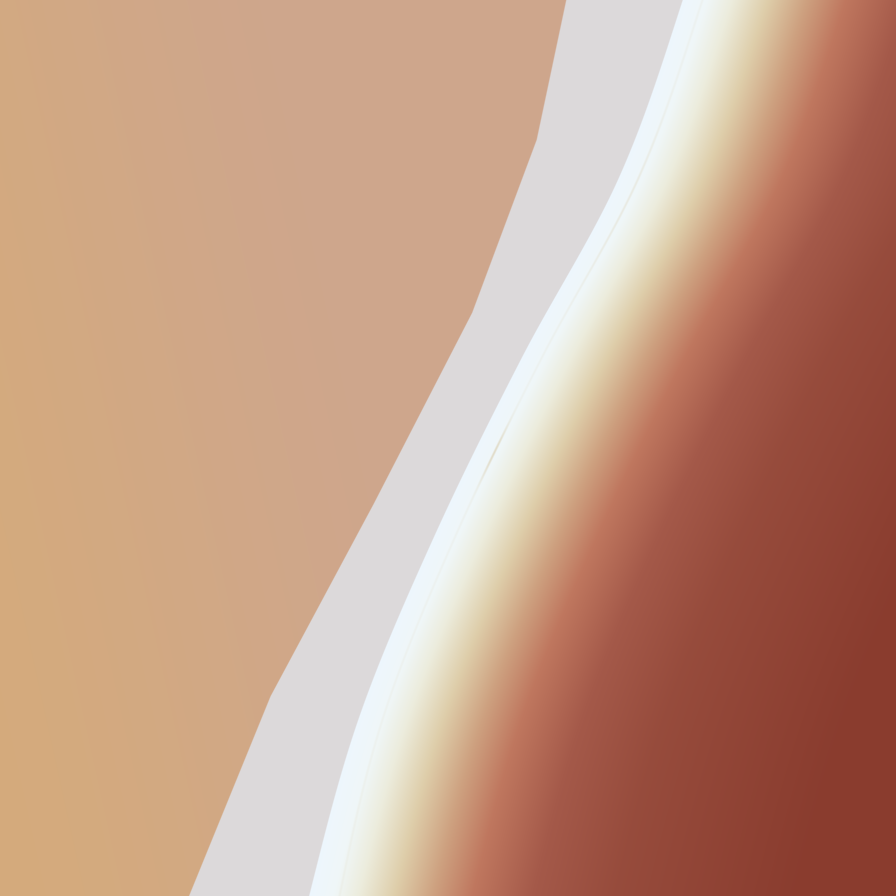
Reproduce this background procedurally as a WebGL 2 fragment shader.

```glsl
#version 300 es
precision highp float;

uniform vec2 u_resolution;
out vec4 outColor;

// Left panel and pale ribbon
const vec3 SAND_GOLD = vec3(0.832, 0.668, 0.485);
const vec3 SAND_ROSE = vec3(0.808, 0.650, 0.550);
const vec3 RIBBON = vec3(0.862, 0.850, 0.854);
const vec3 HAIRLINE = vec3(0.84, 0.78, 0.64);

// Ribbon border: corners as (height, x), joined by straight lines
const int CORNERS = 6;
const vec2 CORNER[CORNERS] = vec2[](
  vec2(0.0, 0.211), vec2(0.223, 0.302), vec2(0.4375, 0.417),
  vec2(0.651, 0.527), vec2(0.844, 0.599), vec2(1.0, 0.632));

// Glow border: x at evenly spaced heights, with one extra knot at each end
const int KNOTS = 8;
const float KNOT_X[KNOTS] = float[](
  0.300, 0.345, 0.401, 0.484, 0.582, 0.690, 0.762, 0.820);

// Glow ramp: colour and distance to the right of the glow border
const int STOPS = 9;
const vec4 STOP[STOPS] = vec4[](
  vec4(0.930, 0.965, 0.992, 0.000),
  vec4(0.938, 0.965, 0.970, 0.027),
  vec4(0.925, 0.925, 0.865, 0.055),
  vec4(0.870, 0.805, 0.665, 0.095),
  vec4(0.805, 0.630, 0.500, 0.138),
  vec4(0.748, 0.465, 0.370, 0.182),
  vec4(0.642, 0.348, 0.286, 0.250),
  vec4(0.590, 0.295, 0.235, 0.340),
  vec4(0.540, 0.236, 0.182, 0.540));

float ribbonBorder(float y) {
  float x = CORNER[0].y;
  for (int i = 1; i < CORNERS; i++) {
    vec2 a = CORNER[i - 1], b = CORNER[i];
    x += (b.y - a.y) * clamp((y - a.x) / (b.x - a.x), 0.0, 1.0);
  }
  return x;
}

// Catmull-Rom curve through the knots
float glowBorder(float y) {
  float s = clamp(y, 0.0, 1.0) * float(KNOTS - 3);
  int i = min(int(s), KNOTS - 4);
  float t = s - float(i);
  float a = KNOT_X[i], b = KNOT_X[i + 1], c = KNOT_X[i + 2], d = KNOT_X[i + 3];
  return b + 0.5 * t * (c - a + t * (2.0 * a - 5.0 * b + 4.0 * c - d
    + t * (3.0 * (b - c) + d - a)));
}

vec3 glowColor(float offset) {
  vec3 color = STOP[0].rgb;
  for (int i = 1; i < STOPS; i++) {
    float t = (offset - STOP[i - 1].w) / (STOP[i].w - STOP[i - 1].w);
    color = mix(color, STOP[i].rgb, clamp(t, 0.0, 1.0));
  }
  return color;
}

vec3 sandColor(vec2 p) {
  float rose = smoothstep(-0.12, 0.50, p.x + 0.22 * (p.y - 0.4));
  return mix(SAND_GOLD, SAND_ROSE, rose);
}

void main() {
  vec2 p = gl_FragCoord.xy / u_resolution;
  float blur = 0.9 / u_resolution.x;
  float glowOffset = p.x - glowBorder(p.y);

  // Sand, then ribbon, then glow
  vec3 color = sandColor(p);
  color = mix(color, RIBBON, smoothstep(-blur, blur, p.x - ribbonBorder(p.y)));
  color = mix(color, glowColor(glowOffset), smoothstep(-blur, blur, glowOffset));

  // Faint crease beside the white rim, strongest near mid height
  float creaseX = 0.022 + 0.012 * pow(1.0 - p.y, 4.0);
  float crease = 1.0 - smoothstep(0.0, 0.0025, abs(glowOffset - creaseX));
  float strength = 0.10 + 0.45 * exp(-pow((p.y - 0.495) / 0.03, 2.0))
    + 0.15 * exp(-pow((p.y - 0.77) / 0.09, 2.0));
  color = mix(color, HAIRLINE, crease * strength);

  outColor = vec4(color, 1.0);
}
```
